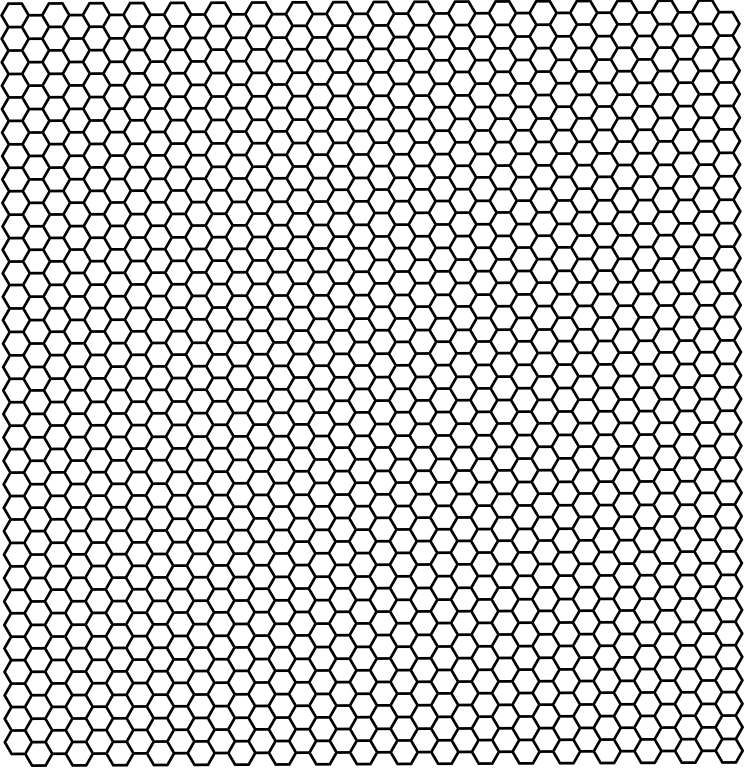
This pattern is drawn by a WebGL 2 fragment shader. Its source:

```glsl
#version 300 es
precision highp float;
// Black honeycomb mesh of outlined flat-top hexagons on white, tilted very slightly.

uniform vec2 u_resolution;
out vec4 fragColor;

// Lengths are fractions of the canvas height.
const float COLUMNS = 36.0;
const float ROWS = 32.0;
const float PITCH = 0.03053;                    // flat-to-flat cell height
const float LINE_WIDTH = 0.00358;
const float TILT = 0.0045;                      // radians, counterclockwise
const vec2 FIRST_CELL = vec2(0.02396, 0.03359); // center of the lower left cell
const vec3 PAPER = vec3(1.0);
const vec3 INK = vec3(0.0);

const float COLUMN_STEP = PITCH * 0.8660254;

// Signed distance to a flat-top regular hexagon with the given apothem.
float hexagonDistance(vec2 p, float apothem) {
    const vec2 slant = vec2(-0.8660254, 0.5);
    float halfSide = apothem * 0.5773503;
    p = abs(p);
    p -= 2.0 * min(dot(slant, p), 0.0) * slant;
    p -= vec2(clamp(p.x, -halfSide, halfSide), apothem);
    return length(p) * sign(p.y);
}

// Distance to the nearest cell outline, limited to the finite grid.
float meshDistance(vec2 p) {
    float nearest = 1.0;
    float middle = round(p.x / COLUMN_STEP);
    for (float i = -1.0; i <= 1.0; i++) {
        float column = clamp(middle + i, 0.0, COLUMNS - 1.0);
        float drop = 0.5 * mod(column, 2.0); // odd columns sit half a cell lower
        float row = clamp(round(p.y / PITCH + drop), 0.0, ROWS - 1.0);
        vec2 center = vec2(column * COLUMN_STEP, (row - drop) * PITCH);
        nearest = min(nearest, abs(hexagonDistance(p - center, 0.5 * PITCH)));
    }
    return nearest;
}

void main() {
    vec2 p = gl_FragCoord.xy / u_resolution.y - FIRST_CELL;

    // Undo the tilt to work in grid axes.
    float c = cos(TILT), s = sin(TILT);
    p = vec2(c * p.x + s * p.y, c * p.y - s * p.x);

    // Stroke with an edge one pixel soft.
    float coverage = clamp(0.5 + (0.5 * LINE_WIDTH - meshDistance(p)) * u_resolution.y, 0.0, 1.0);
    fragColor = vec4(mix(PAPER, INK, coverage), 1.0);
}
```
